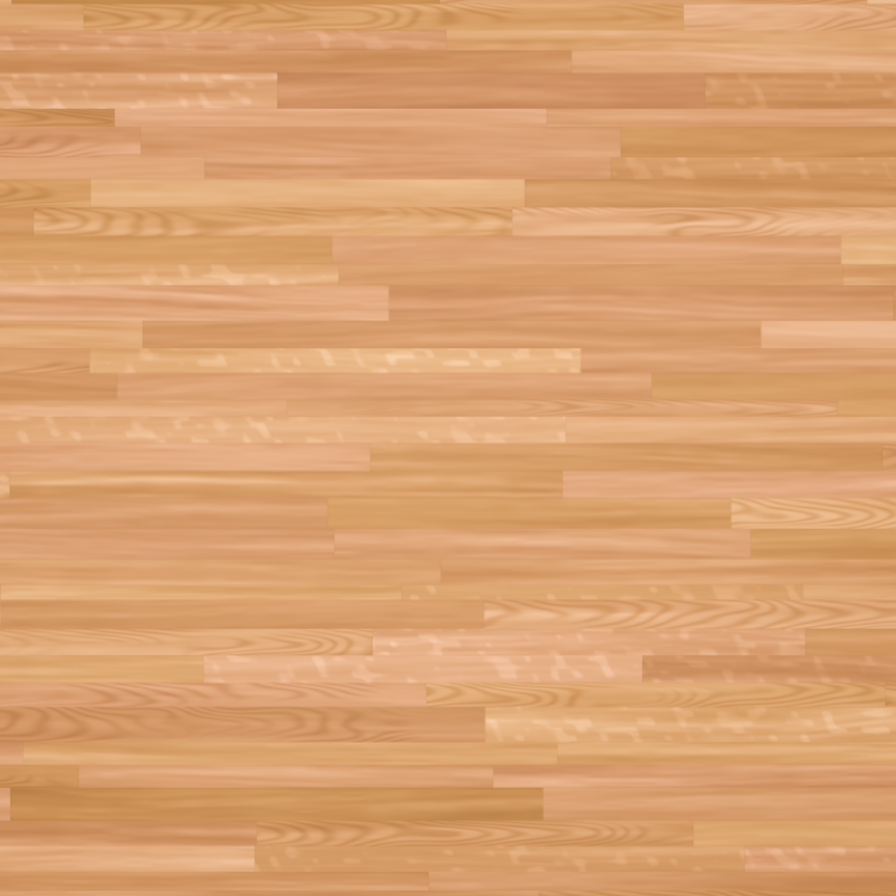
This texture is drawn by a Shadertoy shader. Its source:

```glsl
// Butcher-block oak: narrow horizontal staves with fine grain, flecks and arched figure
#define ROWS 34.0
#define STAVE_LENGTH 0.56
#define DARK_OAK vec3(0.76, 0.53, 0.33)
#define LIGHT_OAK vec3(0.92, 0.72, 0.55)
#define BASE_TONE 0.72
#define STAVE_CONTRAST 0.42
#define GRAIN_CONTRAST 0.52
#define ARCH_CONTRAST 0.36
#define VIGNETTE 0.38
#define SOFTNESS 0.0022

float hash(vec2 p) {
    return fract(sin(dot(p, vec2(127.1, 311.7))) * 43758.55);
}

float noise(vec2 p) {
    vec2 i = floor(p), f = fract(p);
    f = f * f * (3.0 - 2.0 * f);
    return mix(mix(hash(i), hash(i + vec2(1, 0)), f.x),
               mix(hash(i + vec2(0, 1)), hash(i + vec2(1, 1)), f.x), f.y);
}

// Shared edge between two rows, shifted so that stave widths vary
float rowEdge(float k) {
    return k + 0.5 * (hash(vec2(k, 4.7)) - 0.5);
}

// Long fibres, gently bent and slanted within each stave
float grain(vec2 p, float seed) {
    float slant = 0.05 * (hash(vec2(seed, 2.3)) - 0.5);
    float bend = 0.012 * noise(vec2(p.x * 5.0, p.y * 22.0) + seed);
    vec2 q = vec2(p.x, p.y + slant * p.x + bend);
    float broad = noise(q * vec2(3.0, 95.0) + seed) - 0.5;
    float fine = noise(q * vec2(9.0, 230.0) + seed * 1.7) - 0.5;
    float pores = noise(q * vec2(38.0, 300.0) + seed * 2.1) - 0.5;
    return broad + 0.55 * fine + 0.3 * pores;
}

// Nested arches of growth rings along the middle of a stave
float arches(vec2 p, float across, float seed) {
    float wobble = noise(p * vec2(14.0, 60.0) + seed);
    float side = across - 0.5 + 0.4 * (noise(vec2(p.x * 7.0, seed)) - 0.5);
    float phase = p.x * 24.0 + 7.0 * side * side + 2.2 * wobble;
    float ring = 0.5 + 0.5 * sin(6.283 * phase);
    return ring * ring * smoothstep(0.25, 0.65, noise(p * vec2(9.0, 35.0) + seed * 1.3));
}

// Short pale rays crossing the fibres
float flecks(vec2 p, float seed) {
    vec2 q = vec2(p.x + 0.4 * p.y, p.y);
    return smoothstep(0.58, 0.9, noise(q * vec2(85.0, 110.0) + seed));
}

vec3 wood(vec2 p) {
    // Row and stave
    float v = p.y * ROWS;
    float k = floor(v + 0.5);
    float row = v < rowEdge(k) ? k - 1.0 : k;
    float bottom = rowEdge(row);
    float across = (v - bottom) / (rowEdge(row + 1.0) - bottom);
    float len = STAVE_LENGTH * (0.8 + 0.45 * hash(vec2(row, 8.1)));
    float u = p.x / len + 7.0 * hash(vec2(row, 3.9));
    vec2 id = vec2(row, floor(u));
    float seed = 60.0 * hash(id + 0.37);

    // Stave tone, with an occasional dark one
    float tone = BASE_TONE + STAVE_CONTRAST * (hash(id) - 0.5);
    tone -= 0.27 * step(0.88, hash(id + 11.3));

    // Grain and figure
    tone += GRAIN_CONTRAST * mix(0.6, 1.15, hash(id + 5.9)) * grain(p, seed);
    float figure = hash(id + 21.7);
    if (figure > 0.86) tone -= ARCH_CONTRAST * arches(p, across, seed);
    else if (figure < 0.16) tone += 0.22 * flecks(p, seed);

    // Pale streak in some staves
    float streak = abs(across - 0.5 - 0.5 * (noise(vec2(p.x * 4.0, seed)) - 0.5));
    tone += 0.2 * step(0.8, hash(id + 31.1)) * smoothstep(0.28, 0.0, streak);

    // Faint glue lines
    float seam = min(across, 1.0 - across) / ROWS;
    float butt = min(fract(u), 1.0 - fract(u)) * len;
    tone -= 0.07 * smoothstep(0.0018, 0.0, seam) + 0.08 * smoothstep(0.0018, 0.0, butt);

    // Tone to colour, with slightly pink or yellow staves
    vec3 color = mix(DARK_OAK, LIGHT_OAK, tone);
    color -= vec3(0.0, 0.06, 0.12) * tone * (1.0 - tone);
    return color + vec3(0.004, -0.004, 0.022) * (hash(id + 41.9) - 0.5) * 2.0;
}

void mainImage(out vec4 fragColor, in vec2 fragCoord) {
    vec2 p = fragCoord / iResolution.y;
    vec2 center = fragCoord / iResolution.xy - 0.5;

    // Small box filter softens grain and edges
    vec3 color = vec3(0.0);
    for (int j = -1; j <= 1; j++)
        for (int i = -1; i <= 1; i++)
            color += wood(p + vec2(i, j) * SOFTNESS / 3.0);
    color /= 9.0;

    // Light falls off towards the corners
    color -= VIGNETTE * dot(center, center) * (LIGHT_OAK - DARK_OAK);
    fragColor = vec4(color, 1.0);
}
```
